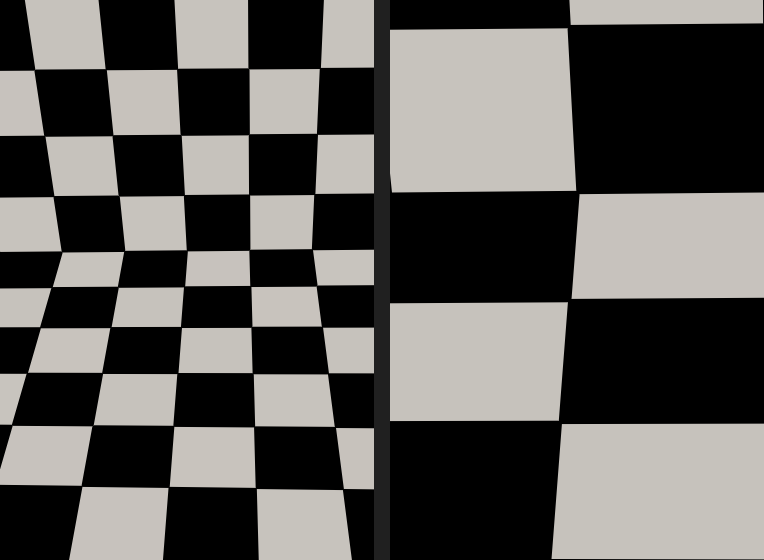
Left: the whole. Right: its middle third, enlarged.
Write a Shadertoy shader that draws this pattern.

```glsl
float hash(vec2 cell) {
    return fract(sin(dot(cell, vec2(127.1, 311.7))) * 43758.5453);
}

// Tile coordinates in xy, tile size on the canvas in zw.
vec4 checkerPlane(vec2 p) {
    float height = p.y - 0.552;
    bool isWall = height > 0.0;

    // Slight camera roll, varying with distance from the crease
    float roll = 0.009 - (isWall ? 0.01 : 0.05) * abs(height);
    height -= roll * (p.x - 0.3255);
    isWall = height > 0.0;
    float dist = abs(height);

    // Tile width grows linearly; row index follows its reciprocal
    float spread = isWall ? 0.0487 : 0.104;
    float rowStep = isWall ? 0.37 : 0.506;
    float tileWidth = 0.11165 + spread * dist;
    float tileHeight = rowStep * tileWidth * tileWidth / spread;
    float row = (1.0 / 0.11165 - 1.0 / tileWidth) / rowStep;
    row = min(row, isWall ? 3.95 : 5.95);

    float axis = 0.4462 + (isWall ? -0.005 : 0.027) * dist;
    float column = (p.x - axis) / tileWidth;
    return vec4(column, isWall ? row : -row, tileWidth, tileHeight);
}

void mainImage(out vec4 fragColor, in vec2 fragCoord) {
    vec2 p = fragCoord / iResolution.y;
    vec4 plane = checkerPlane(p);
    vec2 cell = floor(plane.xy);

    // Distance to the nearest tile edge, in canvas heights
    vec2 toEdge = (0.5 - abs(fract(plane.xy) - 0.5)) * plane.zw;
    float inside = min(toEdge.x, toEdge.y) - 0.001;
    float coverage = clamp(inside * iResolution.y + 0.5, 0.0, 1.0);
    float isLight = 1.0 - mod(cell.x + cell.y, 2.0);

    // Faint tone differences between the light tiles
    vec3 lightTone = vec3(0.78, 0.763, 0.74) + 0.008 * (hash(cell) - 0.5);
    fragColor = vec4(lightTone * coverage * isLight, 1.0);
}
```
